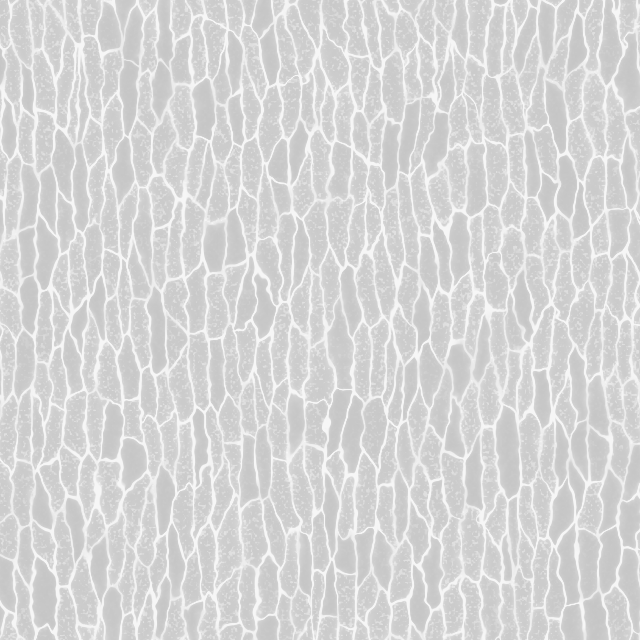
A Shadertoy shader for this texture:

```glsl
// Pale plant tissue: tall, narrow grey cells parted by thin, ragged white walls.
// A stretched Voronoi diagram gives the cells; noise bends the walls, and
// halos, flat or speckled fills and cloudy patches are layered over it.

const vec2 GRID = vec2(37.0, 11.0);     // cells across and up the canvas
const float CORNER = 0.0035;            // rounding of cell corners
const float FILL_DARK = 0.777;
const float FILL_LIGHT = 0.797;
const float WALL_WHITE = 0.965;

float hash(vec2 p, float seed) {
    vec3 q = fract(vec3(p.xyx + seed * 17.3) * 0.1031);
    q += dot(q, q.yzx + 33.33);
    return fract((q.x + q.y) * q.z);
}

// Smooth value noise in 0..1
float noise(vec2 p, float seed) {
    vec2 i = floor(p), f = fract(p);
    f = f * f * (3.0 - 2.0 * f);
    float low = mix(hash(i, seed), hash(i + vec2(1, 0), seed), f.x);
    float high = mix(hash(i + vec2(0, 1), seed), hash(i + vec2(1, 1), seed), f.x);
    return mix(low, high, f.y);
}

vec2 noise2(vec2 p, float seed) {
    return vec2(noise(p, seed), noise(p, seed + 1.0)) - 0.5;
}

float smoothMin(float a, float b, float k) {
    float h = max(k - abs(a - b), 0.0) / k;
    return min(a, b) - 0.25 * k * h * h;
}

// Cell centre: each column is shifted so that rows never line up
vec2 cellCentre(vec2 id) {
    float shift = hash(vec2(id.x, 7.0), 3.0) - 0.5;
    vec2 jitter = vec2(hash(id, 1.0), hash(id, 2.0)) - 0.5;
    return id + 0.5 + vec2(0.66, 1.0) * jitter + vec2(0.0, shift);
}

// Distance to the nearest wall in canvas units, and the id of the cell
float wallDistance(vec2 p, out vec2 cellId) {
    vec2 g = p * GRID, base = floor(g), nearest = vec2(0.0);
    float best = 1e5;
    for (int y = -2; y <= 2; y++)
    for (int x = -1; x <= 1; x++) {
        vec2 id = base + vec2(x, y);
        vec2 r = cellCentre(id) - g;
        if (dot(r, r) < best) {
            best = dot(r, r);
            nearest = r;
            cellId = id;
        }
    }
    float d = 1.0;
    for (int y = -2; y <= 2; y++)
    for (int x = -2; x <= 2; x++) {
        vec2 r = cellCentre(cellId + vec2(x, y)) - g;
        vec2 across = r - nearest;
        if (x != 0 || y != 0) {
            float edge = dot(0.5 * (r + nearest), across) / length(across * GRID);
            d = smoothMin(d, edge, CORNER);
        }
    }
    return max(d, 0.0);
}

// Broad drift, wavy walls, and patches where cell ends turn jagged
vec2 bend(vec2 p) {
    vec2 q = p + vec2(0.022, 0.03) * noise2(p * vec2(9.0, 7.0), 11.0);
    q += vec2(0.0075, 0.010) * noise2(p * 48.0, 13.0);
    q += vec2(0.0030, 0.004) * noise2(p * 115.0, 15.0);
    float ragged = smoothstep(0.5, 0.8, noise(p * 17.0, 17.0));
    return q + ragged * vec2(0.006, 0.020) * noise2(p * vec2(95.0, 70.0), 18.0);
}

// Tiny soft grains, gathered in loose clusters
float speckle(vec2 p) {
    float grain = 0.6 * noise(p * 290.0, 21.0) + 0.4 * noise(p * 410.0, 22.0);
    float cluster = noise(p * 75.0, 23.0);
    return smoothstep(0.50, 0.85, grain + 0.16 * (cluster - 0.5));
}

void mainImage(out vec4 fragColor, in vec2 fragCoord) {
    vec2 p = fragCoord / iResolution.y;
    float pixel = 1.0 / iResolution.y;

    vec2 cellId;
    float d = wallDistance(bend(p), cellId);

    // Cell fill: some cells are dark and smooth, most are grainy
    float grainy = smoothstep(0.12, 0.5, hash(cellId, 31.0));
    float shade = mix(FILL_DARK, FILL_LIGHT, grainy);
    shade += 0.075 * speckle(p) * mix(0.12, 1.0, grainy);
    shade += 0.008 * (noise(p * 230.0, 24.0) - 0.5);

    // Halo beside the walls, with a few cloudy patches
    float cloud = noise(p * 22.0, 33.0);
    float haloWidth = mix(0.0018, 0.0048, cloud);
    shade += 0.085 * exp(-d / haloWidth);
    float haze = smoothstep(0.72, 0.95, noise(p * 13.0, 35.0));
    shade += 0.05 * haze * noise(p * 60.0, 36.0) * exp(-d / 0.012);

    // Bright wall of uneven strength and width
    float strength = mix(0.55, 1.0, smoothstep(0.15, 0.6, noise(p * 26.0, 37.0)));
    float halfWidth = mix(0.0012, 0.0022, noise(p * 40.0, 39.0));
    float soft = max(0.0009, 0.6 * pixel);
    float wall = 1.0 - smoothstep(halfWidth - soft, halfWidth + soft, d);
    shade = mix(shade, WALL_WHITE, wall * strength);

    fragColor = vec4(vec3(min(shade, 0.98)), 1.0);
}
```
